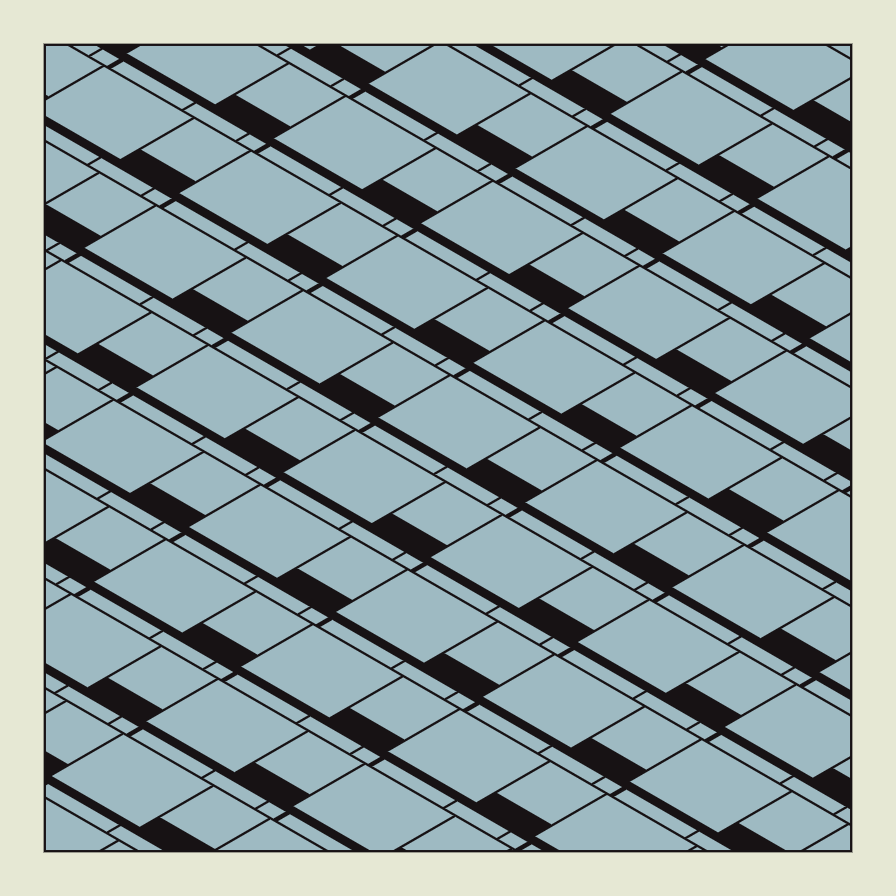
Write a Shadertoy shader that draws this pattern.

```glsl
// Framed panel of slanted isometric paving: large, medium and strip tiles with black gaps.

const vec2 CELL = vec2(0.18945, 0.12214);  // repeat along the two slanted axes
const float HALF_LINE = 0.0013;

// Signed distance to a box repeated in every cell, in slanted coordinates.
float cellBox(vec2 p, vec2 lo, vec2 hi) {
    vec2 fromCentre = mod(p - 0.5 * (lo + hi) + 0.5 * CELL, CELL) - 0.5 * CELL;
    vec2 d = abs(fromCentre) - 0.5 * (hi - lo);
    return max(d.x, d.y) * 0.866;  // sin(60): slanted step to true distance
}

// Line across the cell at u, running from v0 to v1.
float crossLine(vec2 p, float u, float v0, float v1) {
    return cellBox(p, vec2(u, v0), vec2(u, v1));
}

float inkDistance(vec2 p) {
    float largeEnd = 0.1163, rowTop = 0.0954, stripTop = 0.1139;

    // Solid gaps: block under the medium tile, long band, small plug
    float d = cellBox(p, vec2(largeEnd, 0.0), vec2(CELL.x, 0.0238));
    d = min(d, cellBox(p, vec2(0.0, stripTop), CELL));
    d = min(d, cellBox(p, vec2(0.0038, rowTop), vec2(0.0066, stripTop)));

    // Joints of the wide row
    d = min(d, cellBox(p, vec2(0.0, rowTop), vec2(CELL.x, rowTop)));
    d = min(d, crossLine(p, 0.0, 0.0, rowTop));
    d = min(d, crossLine(p, largeEnd, 0.0, rowTop));

    // Joints of the narrow row
    d = min(d, crossLine(p, 0.1003, rowTop, stripTop));
    d = min(d, crossLine(p, 0.1693, rowTop, stripTop));
    return d - HALF_LINE;
}

void mainImage(out vec4 fragColor, in vec2 fragCoord) {
    float size = min(iResolution.x, iResolution.y);
    vec2 p = (fragCoord - 0.5 * iResolution.xy) / size;
    float pixel = 1.0 / size;

    // Slanted axes: u runs down to the right, v runs up to the right
    vec2 q = vec2(p.x + 0.5, 0.5 - p.y);
    vec2 uv = q.x * 0.57735 + vec2(q.y, -q.y) - vec2(0.1402, 0.0207);

    vec3 ink = vec3(0.09, 0.07, 0.08);
    vec3 tile = vec3(0.62, 0.73, 0.76);
    vec3 paper = vec3(0.90, 0.91, 0.83);

    vec3 colour = mix(tile, ink, clamp(0.5 - inkDistance(uv) / pixel, 0.0, 1.0));

    // Paper margin and thin frame
    float panel = max(abs(p.x), abs(p.y)) - 0.45;
    colour = mix(colour, paper, clamp(0.5 + panel / pixel, 0.0, 1.0));
    colour = mix(colour, ink, clamp(0.5 - (abs(panel) - HALF_LINE) / pixel, 0.0, 1.0));

    fragColor = vec4(colour, 1.0);
}
```
